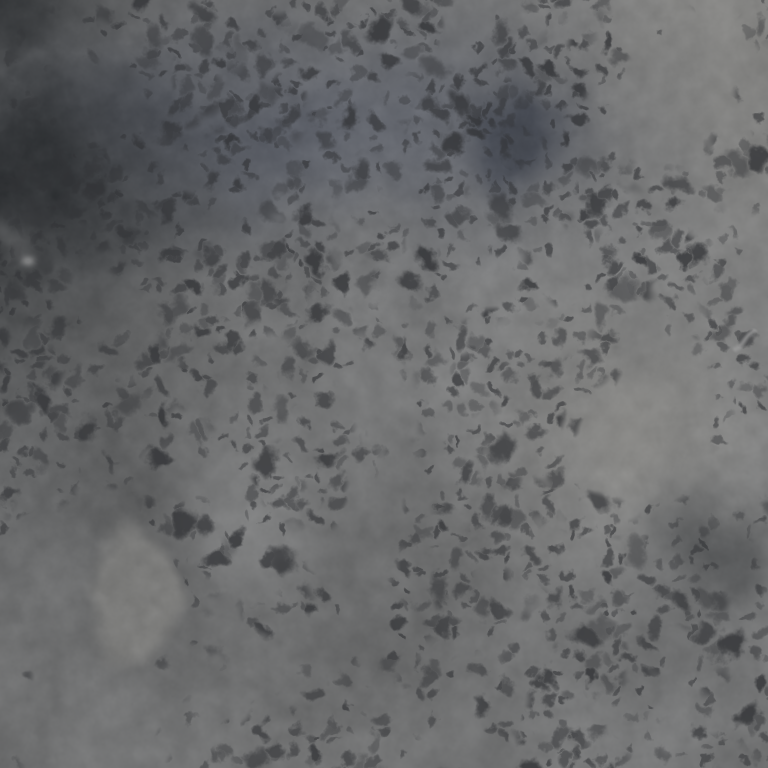
A three.js fragment shader for this texture:

```glsl
// Worn grey stone: soft dark specks gathered in clumps over a cloudy surface,
// with pale bare patches, a bluish stain along the top and a shaded left corner.
// Value noise shapes the clouds; jittered cells scatter warped oval specks.

#define STONE_GREY vec3(0.455, 0.458, 0.460)
#define PALE_GREY vec3(0.565, 0.562, 0.550)
#define STAIN_BLUE vec3(0.315, 0.335, 0.385)
#define SHADE_DARK vec3(0.170, 0.180, 0.190)
#define SPECK_DARK vec3(0.195, 0.200, 0.212)
#define COARSE_CELLS 31.0
#define FINE_CELLS 54.0
#define SPECK_WARP 0.012
#define EDGE_BLUR 0.45
#define GRAIN_AMOUNT 0.065

varying vec2 vUv;

float hash(vec2 p) {
  return fract(sin(dot(p, vec2(127.1, 311.7))) * 43758.5453);
}

vec2 hash2(vec2 p) {
  return vec2(hash(p), hash(p + 37.3));
}

float noise(vec2 p) {
  vec2 cell = floor(p);
  vec2 f = fract(p);
  f = f * f * (3.0 - 2.0 * f);
  float low = mix(hash(cell), hash(cell + vec2(1.0, 0.0)), f.x);
  float high = mix(hash(cell + vec2(0.0, 1.0)), hash(cell + 1.0), f.x);
  return mix(low, high, f.y);
}

float fbm(vec2 p) {
  float sum = 0.0;
  float weight = 0.533;
  for (int i = 0; i < 4; i++) {
    sum += weight * noise(p);
    p = mat2(1.6, 1.2, -1.2, 1.6) * p + 5.7;
    weight *= 0.5;
  }
  return sum;
}

// Soft oval falling from one at its centre
float blob(vec2 p, vec2 centre, vec2 radius) {
  vec2 d = (p - centre) / radius;
  return exp(-dot(d, d));
}

// One layer of turned ovals; density sets how many cells hold a speck
float specks(vec2 p, float cells, float density, float seed) {
  vec2 q = p * cells;
  vec2 home = floor(q);
  float cover = 0.0;
  for (int y = -1; y <= 1; y++) {
    for (int x = -1; x <= 1; x++) {
      vec2 cell = home + vec2(float(x), float(y));
      vec2 rnd = hash2(cell + seed);
      vec2 shape = hash2(cell + seed + 71.9);
      vec2 d = q - cell - 0.1 - 0.8 * rnd;
      float angle = 6.2832 * shape.x;
      d = mat2(cos(angle), sin(angle), -sin(angle), cos(angle)) * d;
      float radius = mix(0.24, 0.52, shape.y * shape.y);
      float dist = length(d * vec2(0.8, 1.25)) / radius;
      float present = smoothstep(0.0, 0.12, density - hash(cell + seed + 13.7));
      float tone = mix(0.45, 1.0, hash(cell + seed + 91.1));
      float oval = 1.0 - smoothstep(1.0 - EDGE_BLUR, 1.0 + EDGE_BLUR, dist);
      cover = max(cover, oval * present * tone);
    }
  }
  return cover;
}

// Thin bright scratch between two points
float scratch(vec2 p, vec2 a, vec2 b, float width) {
  vec2 ab = b - a;
  float t = clamp(dot(p - a, ab) / dot(ab, ab), 0.0, 1.0);
  return 1.0 - smoothstep(0.0, width, length(p - a - ab * t));
}

void main() {
  vec2 p = vUv;
  vec2 drift = vec2(fbm(p * 7.0), fbm(p * 7.0 + 19.0)) - 0.5;
  vec2 w = p + 0.13 * drift;

  // Large regions
  float bare = blob(w, vec2(0.82, 0.43), vec2(0.14, 0.13));
  float chip = smoothstep(0.35, 0.65, blob(w, vec2(0.18, 0.24), vec2(0.09, 0.095)));
  float corner = blob(w, vec2(0.95, 0.93), vec2(0.22, 0.26));
  float stain = blob(w, vec2(0.36, 0.83), vec2(0.38, 0.13));
  float bruise = blob(w, vec2(0.68, 0.82), vec2(0.065, 0.06));
  float smudge = blob(w, vec2(0.92, 0.29), vec2(0.06, 0.07));
  float shade = max(blob(w, vec2(0.02, 0.80), vec2(0.19, 0.16)),
                    blob(w, vec2(0.0, 1.0), vec2(0.14, 0.12)));
  float leftDim = blob(w, vec2(-0.05, 0.56), vec2(0.30, 0.27));
  float calm = blob(w, vec2(0.08, 0.06), vec2(0.30, 0.22));

  // Cloudy surface
  vec3 color = STONE_GREY + 0.17 * (fbm(p * 6.0 + 3.0) - 0.5);
  color = mix(color, PALE_GREY, clamp(0.75 * bare + 0.6 * chip + 0.75 * corner, 0.0, 0.9));
  color = mix(color, STAIN_BLUE, clamp(0.65 * stain + 0.8 * bruise, 0.0, 0.9));
  color = mix(color, SHADE_DARK, clamp(0.8 * shade + 0.3 * leftDim + 0.42 * smudge + 0.4 * bruise, 0.0, 0.92));
  color += GRAIN_AMOUNT * (fbm(p * 55.0) - 0.5);

  // Clumped specks
  float density = 0.50 + 1.5 * (fbm(p * 8.0 + 41.0) - 0.5);
  density -= 0.75 * bare + 0.8 * chip + 0.4 * corner + 0.5 * calm;
  vec2 ragged = p + SPECK_WARP * (vec2(fbm(p * 60.0), fbm(p * 60.0 + 8.0)) - 0.5) * 2.0;
  float cover = specks(ragged, COARSE_CELLS, density * 0.85, 3.0);
  cover = max(cover, 0.8 * specks(ragged, FINE_CELLS, density * 0.9 + 0.03, 29.0));
  color = mix(color, SPECK_DARK, 0.82 * cover);

  // Small glints and scratches
  float glint = scratch(w, vec2(0.94, 0.555), vec2(0.98, 0.575), 0.007);
  glint += blob(p, vec2(0.037, 0.66), vec2(0.009, 0.007));
  glint += 0.3 * scratch(w, vec2(0.0, 0.74), vec2(0.035, 0.67), 0.015);
  color = mix(color, vec3(0.64), 0.6 * clamp(glint, 0.0, 1.0));

  gl_FragColor = vec4(color, 1.0);
}
```
